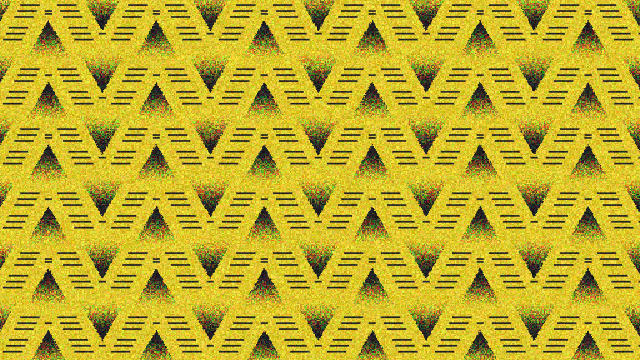
Give the GLSL for this pattern, as a Shadertoy shader.

```glsl
// Grainy yellow zigzag weave with fading black triangles and slanted ladders of dashes.

const float ROWS = 5.806;          // rows in the canvas height
const float COLUMN = 1.741;        // column width, in row heights
const vec2 ORIGIN = vec2(0.78, 0.323);
const float VALLEY = 0.175;        // drop from upward tip to downward tip
const float FLANK = 0.575;         // half width gained per unit of depth
const float PITCH = 0.0955;        // spacing of dashes in a ladder
const float GRAIN_ROWS = 288.0;

const vec3 YELLOW = vec3(0.875, 0.79, 0.175);
const vec3 BLACK = vec3(0.125, 0.12, 0.14);

// Three independent random values for an integer cell.
vec3 hash3(uvec3 v) {
    v = v * 1664525u + 1013904223u;
    v.x += v.y * v.z; v.y += v.z * v.x; v.z += v.x * v.y;
    v ^= v >> 16u;
    v.x += v.y * v.z; v.y += v.z * v.x; v.z += v.x * v.y;
    return vec3(v >> 8u) / 16777216.0;
}

float dash(vec2 p, vec2 halfSize, float blur) {
    vec2 d = abs(p) - halfSize;
    return 1.0 - smoothstep(-blur, blur, max(d.x, d.y));
}

// Three dashes, each stepped outward along the slope.
float ladder(vec2 p, float blur) {
    float stepIndex = clamp(round(p.y / PITCH), -1.0, 1.0);
    vec2 centre = stepIndex * PITCH * vec2(0.5, 1.0);
    return dash(p - centre, vec2(0.155, 0.0135), blur);
}

// Ink per channel of a triangle that fades away from its tip.
vec3 fadingTriangle(float x, float depth, vec3 noise, float blur) {
    float edge = x - depth * FLANK + (noise.x - 0.5) * 0.025;
    float inside = 1.0 - smoothstep(-blur, blur, edge);
    vec3 fade = 1.0 - smoothstep(0.13, 0.62, depth + (noise - 0.5) * 0.25);
    return inside * fade * (1.0 - smoothstep(0.55, 0.68, depth));
}

float dashes(vec2 p, float parity, float blur) {
    float shift = mix(-0.017, 0.017, parity);
    vec2 upper = p - vec2(0.0, shift - 0.128);
    vec2 lower = p - vec2(0.0, shift + 0.237);
    vec2 shortBar = vec2(0.056, 0.0135);

    float ink = max(ladder(upper - vec2(0.345, 0.0), blur),
                    ladder(lower - vec2(0.528, 0.0), blur));
    // Short bars at peaks and valleys; even rows double the peak bar.
    ink = max(ink, dash(upper, shortBar, blur));
    ink = max(ink, dash(lower - vec2(0.5 * COLUMN, 0.0), shortBar, blur));
    float second = dash(upper - vec2(0.0, 0.046), shortBar, blur);
    return max(ink, second * (1.0 - parity));
}

void mainImage(out vec4 fragColor, in vec2 fragCoord) {
    vec2 uv = fragCoord / iResolution.y;
    float blur = 0.7 * ROWS / iResolution.y;

    // Mirrored column and row coordinates, with y pointing down.
    vec2 p = vec2(uv.x, 1.0 - uv.y) * ROWS - ORIGIN;
    float x = abs(mod(p.x + 0.5 * COLUMN, COLUMN) - 0.5 * COLUMN);
    float row = floor(p.y + 0.4);
    float y = p.y - row;

    uvec2 cell = uvec2(uv * GRAIN_ROWS);
    vec3 noise = hash3(uvec3(cell, 1u));
    vec3 fine = hash3(uvec3(cell, 2u));

    // Opposed triangles
    vec3 rising = fadingTriangle(x, fract(y), noise, blur);
    vec3 falling = fadingTriangle(0.5 * COLUMN - x, fract(VALLEY - y), noise, blur);
    vec3 ink = max(rising, falling);
    ink = max(ink, vec3(dashes(vec2(x, y), mod(row, 2.0), blur)));

    // Coloured grain, quieter in the dark areas
    vec3 color = mix(YELLOW, BLACK, ink);
    vec3 grain = (noise + fine - 1.0) * vec3(0.14, 0.14, 0.1) + (fine.z - 0.5) * 0.13;
    color += grain * mix(vec3(1.0), vec3(0.5), ink);
    fragColor = vec4(clamp(color, 0.0, 1.0), 1.0);
}
```
